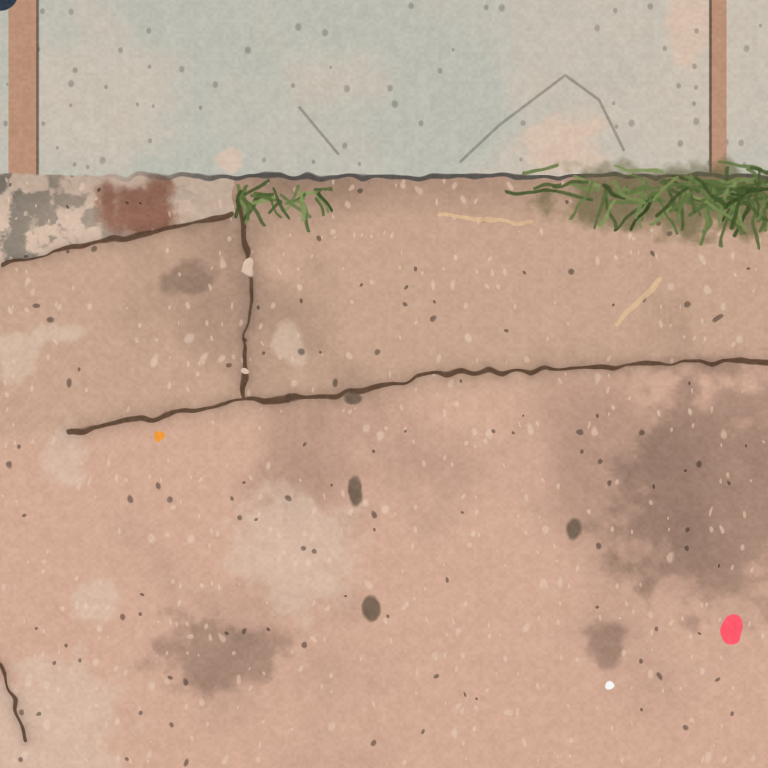
Give the GLSL for this texture, as a Shadertoy shader.

```glsl
// Weathered pink concrete below a row of grey paving slabs, with grass in the joint.
// Value noise makes the stains and grain; segment distances make the cracks and
// blades; jittered cells scatter the grit and pale flecks.

const vec3 PALE = vec3(.85, .75, .67);
const vec2 LONG_CRACK[] = vec2[](vec2(.09, .437), vec2(.32, .479), vec2(.46, .488), vec2(.57, .514), vec2(1.01, .531));
const vec2 SIDE_CRACK[] = vec2[](vec2(.312, .735), vec2(.322, .655), vec2(.326, .61), vec2(.316, .54), vec2(.317, .479));
const vec2 SLAB_CRACK[] = vec2[](vec2(.6, .79), vec2(.65, .837), vec2(.736, .902), vec2(.78, .87), vec2(.812, .805));
// Patches: centre, radii
const vec4 STAINS[] = vec4[](vec4(.93, .36, .12, .14), vec4(.28, .15, .08, .045),
    vec4(.79, .16, .024, .026), vec4(.245, .64, .03, .025));
const vec4 WORN[] = vec4[](vec4(.384, .285, .075, .073), vec4(.378, .55, .02, .026), vec4(.02, .54, .03, .03),
    vec4(.08, .565, .028, .014), vec4(.085, .405, .026, .045), vec4(.06, .05, .09, .08), vec4(.13, .215, .03, .027));
const vec4 PEBBLES[] = vec4[](vec4(.483, .208, .009, .014), vec4(.746, .31, .009, .014),
    vec4(.462, .362, .008, .016), vec4(.46, .481, .013, .008));

float hash(vec2 p) { return fract(sin(dot(p, vec2(127.1, 311.7))) * 43758.5453); }

float noise(vec2 p) {
    vec2 i = floor(p), f = fract(p), e = vec2(1, 0);
    f *= f * (3.0 - 2.0 * f);
    return mix(mix(hash(i), hash(i + e), f.x), mix(hash(i + e.yx), hash(i + e.xx), f.x), f.y);
}

float fbm(vec2 p) {
    float sum = 0.0, amp = 0.5;
    for (int i = 0; i < 4; i++) { sum += amp * noise(p); p = p * 2.03 + 7.1; amp *= 0.5; }
    return sum;
}

float segment(vec2 p, vec2 a, vec2 b) {
    vec2 d = b - a;
    return length(p - a - d * clamp(dot(p - a, d) / dot(d, d), 0.0, 1.0));
}

float chain(vec2 p, vec2 v[5]) {
    float d = 1.0;
    for (int i = 0; i < 4; i++) d = min(d, segment(p, v[i], v[i + 1]));
    return d;
}

// Antialiased line of half width w
float stroke(float d, float w) { return 1.0 - smoothstep(-1.0, 1.0, (d - w) * iResolution.y); }

// Ragged elliptical patch
float blotch(vec2 p, vec4 s, float rag) { return 1.0 - smoothstep(.7, 1.3, length((p - s.xy) / s.zw) + rag); }

// One elongated speck in a share of the cells
float specks(vec2 p, vec2 cells, float amount) {
    vec2 id = floor(p * cells), c = 0.3 + 0.4 * vec2(hash(id), hash(id + 9.3));
    float size = 0.12 + 0.16 * hash(id + 5.7);
    return step(hash(id + 4.1), amount) * (1.0 - smoothstep(size * 0.4, size, length(fract(p * cells) - c)));
}

vec3 concrete(vec2 p, vec2 q, float rag) {
    float upper = smoothstep(-.02, .02, p.y - mix(.43, .535, p.x));
    vec3 col = mix(vec3(.825, .67, .585), vec3(.78, .645, .555), upper);
    col *= 1.0 - 0.13 * smoothstep(.45, .75, fbm(p * 5.0));
    for (int i = 0; i < STAINS.length(); i++) col *= 1.0 - 0.17 * blotch(p, STAINS[i], rag);
    for (int i = 0; i < WORN.length(); i++) col = mix(col, PALE, 0.65 * blotch(p, WORN[i], rag));
    // Broken corner
    float corner = smoothstep(-.003, .003, q.y - mix(.655, .722, q.x / .3)) * step(q.x, .305);
    vec3 rubble = mix(PALE, vec3(.55, .51, .46), smoothstep(.45, .6, fbm(p * 42.0)) * (1.0 - p.x / .305));
    rubble = mix(rubble, vec3(.6, .43, .36), blotch(p, vec4(.183, .73, .05, .038), rag));
    col = mix(col, rubble, corner);
    return col * (1.0 - 0.12 * smoothstep(.7, .77, p.y));
}

vec3 slab(vec2 p, float rag) {
    vec3 col = mix(vec3(.735, .735, .69), vec3(.79, .75, .695), smoothstep(.3, .65, fbm(p * 7.0)));
    float pink = max(blotch(p, vec4(.735, .815, .05, .037), rag), blotch(p, vec4(.9, .97, .03, .06), rag));
    col = mix(col, PALE, 0.8 * max(pink, blotch(p, vec4(.3, .793, .016, .016), rag)));
    col *= 1.0 - 0.18 * specks(p, vec2(48, 40), .16);
    float crack = min(chain(p, SLAB_CRACK), segment(p, vec2(.39, .86), vec2(.44, .8)));
    col *= 1.0 - 0.22 * stroke(crack, .0018);
    // Mortar joints, each with a shaded edge
    float joint = max(stroke(abs(p.x - .03), .019), stroke(abs(p.x - .935), .011));
    col = mix(col, vec3(.73, .57, .47), joint);
    return col * (1.0 - 0.4 * stroke(min(abs(p.x - .049), abs(p.x - .925)), .0018));
}

vec3 grass(vec3 col, vec2 p, vec2 q, float rag) {
    if (abs(p.y - .7) > .13) return col;
    col = mix(col, vec3(.37, .36, .23), 0.6 * blotch(p, vec4(.9, .742, .16, .04), rag));
    for (int i = 0; i < 120; i++) {
        float n = float(i), r = hash(vec2(n, 3));
        bool left = i < 26;
        vec2 root = vec2(left ? mix(.31, .43, r) : mix(.66, 1.02, sqrt(r)), mix(.735, left ? .765 : .78, hash(vec2(n, 9))));
        float turn = mix(-3.4, .3, hash(vec2(n, 17)));
        float len = (left ? .035 : .055) * mix(.5, 1.2, hash(vec2(n, 23)));
        vec3 green = mix(vec3(.2, .27, .13), vec3(.53, .6, .37), hash(vec2(n, 29)));
        col = mix(col, green, 0.85 * stroke(segment(q, root, root + len * vec2(cos(turn), sin(turn))), .0022));
    }
    return col;
}

void mainImage(out vec4 fragColor, in vec2 fragCoord) {
    vec2 p = fragCoord / iResolution.xy;
    vec2 q = p + 0.009 * (vec2(noise(p * 55.0), noise(p.yx * 55.0)) - 0.5);
    float rag = 1.3 * (fbm(p * 38.0) - 0.5);
    vec3 col = concrete(p, q, rag);
    col = mix(col, PALE * 1.06, 0.55 * max(specks(q, vec2(75, 44), .16), specks(q, vec2(43, 31), .12)));
    col *= 1.0 - 0.35 * specks(q, vec2(52, 47), .06);
    // Cracks
    float d = min(chain(q, LONG_CRACK), chain(q, SIDE_CRACK));
    d = min(d, segment(q, vec2(0, .134), vec2(.036, .04)));
    d = min(d, segment(q, vec2(0, .655), vec2(.3, .722)));
    col *= 1.0 - 0.2 * exp(-d * 130.0);
    col = mix(col, vec3(.34, .25, .19), 0.85 * stroke(d, .001 + .0033 * noise(p * 32.0)));
    // Pebbles and bright scraps
    for (int i = 0; i < PEBBLES.length(); i++) col = mix(col, vec3(.4, .34, .28), 0.8 * blotch(p, PEBBLES[i], rag));
    col = mix(col, PALE, max(stroke(length(q - vec2(.322, .652)), .009), stroke(length(q - vec2(.316, .516)), .005)));
    col = mix(col, vec3(1, .36, .43), stroke(segment(q, vec2(.957, .19), vec2(.951, .175)), .011));
    col = mix(col, vec3(.94, .6, .22), stroke(length(q - vec2(.207, .432)), .006));
    col = mix(col, vec3(.96), stroke(length(q - vec2(.792, .108)), .006));
    // Slabs, their shadowed edge, dark corner
    col = mix(col, slab(p, rag), smoothstep(-.0015, .0015, q.y - .772));
    col = mix(col, vec3(.28), 0.8 * stroke(abs(q.y - .77), .0028) * smoothstep(.1, .32, p.x));
    col = mix(col, vec3(.2, .24, .29), stroke(length(p - vec2(0, 1.01)), .024));
    // Dry straw, green blades, fine grain
    float straw = min(segment(q, vec2(.8, .58), vec2(.86, .635)), segment(q, vec2(.57, .722), vec2(.69, .708)));
    col = mix(col, vec3(.87, .73, .58), 0.85 * stroke(straw, .003));
    col = grass(col, p, q, rag);
    col += 0.05 * (fbm(p * 110.0) - 0.47) + 0.035 * (noise(p * 260.0) - 0.5);
    fragColor = vec4(col, 1.0);
}
```
